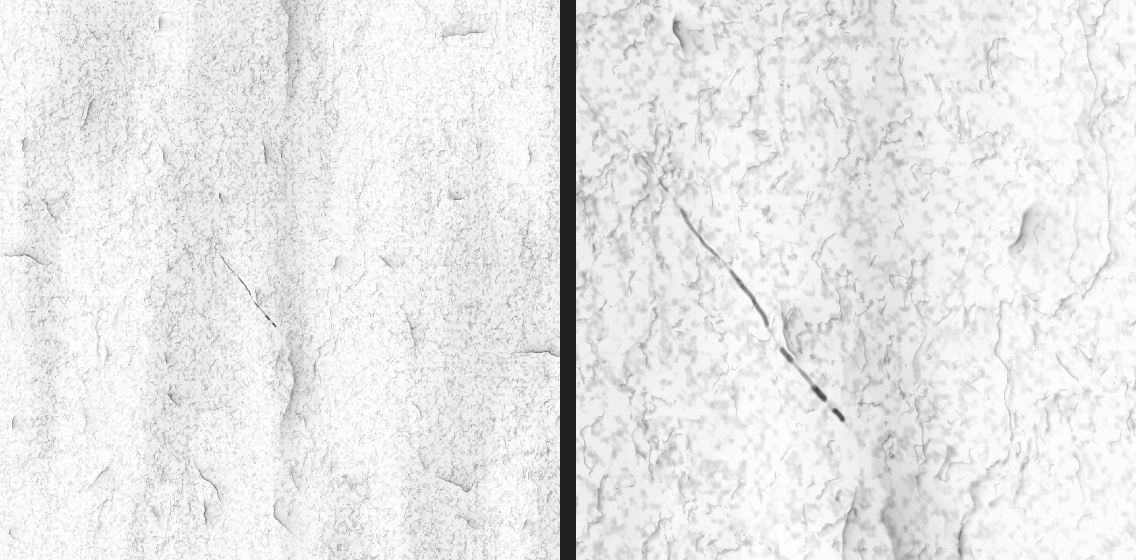
Left, the full canvas; right, a detail of the centre.
Write a Shadertoy shader that draws this texture map.

```glsl
#define BASE_TONE 0.992
#define BAND_SHADE 0.055
#define GRAIN_SHADE 0.34
#define PIT_SHADE 0.22
#define LEDGE_SHADE 0.26
#define FLAKE_SHADE 0.6
#define GROOVE_SHADE 0.25
#define CRACK_SHADE 0.6
#define FLAKE_CELLS 9.0
#define GROOVE_X 0.512
#define LIGHT_STEP vec2(0.0022, -0.0016)

float hash(vec2 p) {
    return fract(sin(dot(p, vec2(127.1, 311.7))) * 43758.5453);
}

float noise(vec2 p) {
    vec2 i = floor(p), f = fract(p);
    f = f * f * (3.0 - 2.0 * f);
    return mix(mix(hash(i), hash(i + vec2(1, 0)), f.x),
               mix(hash(i + vec2(0, 1)), hash(i + vec2(1, 1)), f.x), f.y);
}

float fbm(vec2 p, int octaves) {
    float sum = 0.0, amp = 0.5, total = 0.0;
    for (int i = 0; i < octaves; i++) {
        sum += amp * noise(p);
        total += amp;
        amp *= 0.5;
        p = mat2(1.6, 1.2, -1.2, 1.6) * p + 17.3;
    }
    return sum / total;
}

// Shadow that starts sharply at zero and fades on the positive side
float ledge(float d, float edge, float fall) {
    return smoothstep(-edge, edge, d) * exp(-max(d, 0.0) / fall);
}

// Contour of a noise field, shaded only where it faces away from the light
float openLedge(vec2 p, vec2 freq, float level, float edge, float fall) {
    float n = fbm(p * freq, 4);
    float slope = fbm((p + LIGHT_STEP) * freq, 4) - n;
    return ledge(n - level, edge, fall) * smoothstep(-0.01, 0.06, slope);
}

// Scattered short chips, mostly upright, each shaded on one side
float flakes(vec2 p) {
    vec2 cell = floor(p * FLAKE_CELLS);
    float shade = 0.0;
    for (int j = -1; j <= 1; j++)
    for (int i = -1; i <= 1; i++) {
        vec2 id = cell + vec2(i, j);
        vec2 center = (id + 0.15 + 0.7 * vec2(hash(id), hash(id + 41.0))) / FLAKE_CELLS;
        float tilt = (hash(id + 7.0) - 0.5) * 1.2;
        if (hash(id + 19.0) > 0.8) tilt += 1.4;
        float c = cos(tilt), s = sin(tilt);
        vec2 q = mat2(c, -s, s, c) * (p - center);
        float size = mix(0.016, 0.065, pow(hash(id + 23.0), 2.0));
        q.x += (hash(id + 31.0) - 0.5) * 14.0 * q.y * q.y;
        float taper = smoothstep(size, size * 0.2, abs(q.y));
        float strength = step(0.2, hash(id + 53.0)) * mix(0.15, 1.0, pow(hash(id + 61.0), 1.5));
        float shadow = 0.75 * ledge(q.x, 0.0008, 0.0022) + 0.25 * ledge(q.x, 0.001, 0.014);
        shade = max(shade, strength * taper * shadow);
    }
    return shade;
}

// Long upright groove with a ragged left lip
float groove(vec2 p, vec2 wobble) {
    float x = p.x - GROOVE_X - 1.3 * wobble.x - 0.05 * (fbm(vec2(3.0, p.y * 6.0), 3) - 0.5);
    float deep = exp(-pow((p.y - 0.31) / 0.07, 2.0)) + 0.75 * smoothstep(0.74, 0.95, p.y);
    float body = ledge(x, 0.002, 0.018) * (0.1 + deep);
    return body + 0.14 * ledge(x, 0.02, 0.05);
}

// Thin broken diagonal fissure
float fissure(vec2 p, vec2 wobble) {
    vec2 a = vec2(0.36, 0.59), b = vec2(0.493, 0.414);
    vec2 ab = b - a, ap = p + 0.35 * wobble - a;
    float t = clamp(dot(ap, ab) / dot(ab, ab), 0.0, 1.0);
    float d = length(ap - ab * t);
    float broken = smoothstep(0.2, 0.6, noise(vec2(t * 28.0, 5.0)));
    float width = mix(0.0003, 0.0012, t) * (0.6 + 0.8 * broken);
    return smoothstep(width + 0.001, width * 0.3, d) * mix(0.15, 1.0, broken) * mix(0.3, 1.0, t);
}

void mainImage(out vec4 fragColor, in vec2 fragCoord) {
    vec2 p = fragCoord / iResolution.y;

    // Ragged displacement shared by all edges
    vec2 wobble = 0.032 * (vec2(fbm(p * 24.0, 4), fbm(p * 24.0 + 60.0, 4)) - 0.5);
    vec2 w = p + wobble;

    // Narrow upright bands
    float band = fbm(w * vec2(13.0, 2.2) + 4.0, 4);
    float shade = BAND_SHADE * smoothstep(0.42, 0.72, band);

    // Peeling layers at two sizes
    float patches = smoothstep(0.4, 0.65, fbm(p * vec2(11.0, 7.0) + 30.0, 3));
    shade += LEDGE_SHADE * patches * openLedge(w + 1.7, vec2(19.0, 8.0), 0.54, 0.007, 0.04);
    shade += LEDGE_SHADE * (0.2 + 0.8 * patches)
           * openLedge(w + 3.1, vec2(46.0, 32.0), 0.55, 0.015, 0.05);

    // Pits and fine grain
    float rough = mix(0.65, 1.15, smoothstep(0.35, 0.65, band));
    float grain = fbm(p * vec2(270.0, 230.0) + 9.0, 2);
    shade += PIT_SHADE * rough * openLedge(p + 0.7 * wobble, vec2(105.0, 80.0), 0.56, 0.025, 0.08);
    shade += GRAIN_SHADE * rough * max(grain - 0.47, 0.0);

    // Deep marks
    shade += FLAKE_SHADE * flakes(w);
    shade += GROOVE_SHADE * groove(p, wobble);
    shade += CRACK_SHADE * fissure(p, wobble);

    float tone = clamp(BASE_TONE - shade, 0.25, 1.0);
    fragColor = vec4(vec3(tone), 1.0);
}
```
